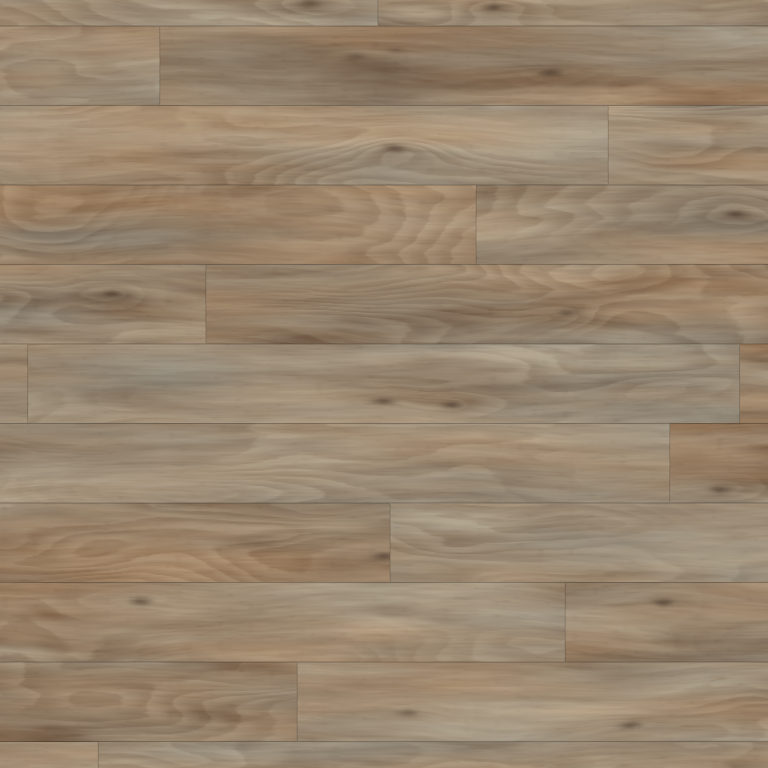
Reproduce this texture procedurally as a WebGL 2 fragment shader.

```glsl
#version 300 es
precision highp float;
// Staggered wooden floor planks in muted beige and brown, laid in horizontal rows.
// Each plank gets its own tone and a seeded grain: stretched noise for streaks,
// contours of a smooth field for growth rings, and a few knots that bend them.
uniform vec2 u_resolution;
out vec4 fragColor;

const vec2 PLANK = vec2(0.927, 0.10352); // length and height
const int ROWS = 11;

// Per row, top to bottom: joint position, tone left of it, tone right of it
const vec3 LAYOUT[ROWS] = vec3[ROWS](
    vec3(0.492, 0.45, 0.65), vec3(0.208, 0.35, 0.62), vec3(0.792, 0.42, 0.42),
    vec3(0.620, 0.72, 0.48), vec3(0.268, 0.52, 0.72), vec3(0.036, 0.78, 0.42),
    vec3(0.872, 0.36, 0.98), vec3(0.508, 0.80, 0.38), vec3(0.736, 0.56, 0.74),
    vec3(0.387, 0.84, 0.36), vec3(0.128, 0.42, 0.52));

float hash(vec2 p) {
    vec3 q = fract(p.xyx * 0.1031);
    q += dot(q, q.yzx + 33.33);
    return fract((q.x + q.y) * q.z);
}

float noise(vec2 p) {
    vec2 cell = floor(p), f = fract(p);
    f = f * f * (3.0 - 2.0 * f);
    return mix(mix(hash(cell), hash(cell + vec2(1, 0)), f.x),
               mix(hash(cell + vec2(0, 1)), hash(cell + vec2(1, 1)), f.x), f.y);
}

float fbm(vec2 p) {
    float sum = 0.0, amp = 0.533;
    for (int i = 0; i < 4; i++) {
        sum += amp * noise(p);
        p = p * 2.03 + 17.3;
        amp *= 0.5;
    }
    return sum;
}

// Soft-edged line of the given half width at distance d
float line(float d, float halfWidth, float px) {
    return clamp((halfWidth - d) / px + 0.5, 0.0, 1.0);
}

void main() {
    vec2 uv = gl_FragCoord.xy / u_resolution;
    float px = 1.0 / u_resolution.y;

    // Plank lookup
    float rowPos = (1.0 - uv.y + 0.0697) / PLANK.y;
    float row = floor(rowPos);
    vec3 layout_ = LAYOUT[clamp(int(row), 0, ROWS - 1)];
    float index = floor((uv.x - layout_.x) / PLANK.x);
    float tone = index == 0.0 ? layout_.z : layout_.y;
    vec2 local = vec2(uv.x - layout_.x - index * PLANK.x, fract(rowPos) * PLANK.y);
    vec2 id = vec2(row * 3.0 + 5.0, index + 7.0);
    vec2 seed = 90.0 * vec2(hash(id), hash(id + 41.0));

    // Knots: a dark core, a smoky halo, and a bump that bends the grain
    float core = 0.0, halo = 0.0, bump = 0.0;
    float ragged = fbm(local * vec2(60, 130) + seed);
    for (int k = 0; k < 3; k++) {
        vec2 key = id + float(k + 1) * vec2(13, 29);
        vec2 centre = PLANK * vec2(hash(key), mix(0.15, 0.85, hash(key + 3.0)));
        float present = step(0.45, hash(key + 8.0)) * mix(0.4, 1.0, hash(key + 11.0));
        vec2 d = (local - centre) / vec2(0.045, 0.016);
        float r2 = dot(d, d);
        core += present * exp(-r2 * (5.0 + 14.0 * ragged));
        halo += present * exp(-r2 * 0.8);
        bump += present * exp(-r2 * 0.6);
    }

    // Grain coordinates, gently waved and pushed around the knots
    vec2 g = local;
    g.y += 0.018 * (noise(local * vec2(6, 14) + seed) - 0.5) + 0.006 * bump;

    // Growth rings as contours of a smooth stretched field
    float field = noise(g * vec2(3.2, 15) + seed) + 0.25 * noise(g * vec2(9, 40) + seed)
                + 0.05 * fbm(g * vec2(30, 120) + seed) + 0.3 * bump;
    float phase = fract(field * 8.0);
    float ring = smoothstep(0.0, 0.8, phase) * (1.0 - smoothstep(0.85, 1.0, phase));
    float figured = smoothstep(0.35, 0.7, noise(local * vec2(4, 9) + seed + 23.0));

    // Broad clouds, streaks, fibres and short pores
    float broad = fbm(g * vec2(2.6, 19) + seed + 5.0);
    float streak = fbm(g * vec2(7, 95) + seed + 11.0);
    float fibre = noise(g * vec2(28, 430) + seed);
    float pore = smoothstep(0.72, 0.95, noise(g * vec2(75, 360) + seed + 31.0));
    float smoke = smoothstep(0.55, 0.8, fbm(g * vec2(5, 30) + seed + 47.0));

    float dark = 0.36 + 0.5 * (tone - 0.55) + 1.05 * (broad - 0.5)
               + 0.65 * (streak - 0.5) + 0.16 * (fibre - 0.5) + 0.08 * pore
               + (0.05 + 0.2 * figured) * (ring - 0.4)
               + 0.55 * smoke * tone + 0.5 * halo * (streak - 0.15);

    // Colour: beige to brown, with warm and grey drifts
    vec3 color = mix(vec3(0.685, 0.615, 0.52), vec3(0.5, 0.415, 0.33), clamp(dark, -0.15, 1.45));
    float warmth = fbm(local * vec2(3, 22) + seed + 63.0) - 0.5 + 0.25 * (tone - 0.55);
    color += warmth * vec3(0.09, -0.015, -0.09);
    color = mix(color, vec3(0.31, 0.245, 0.19), 0.75 * clamp(core, 0.0, 1.0));

    // Seams between rows and at plank ends
    vec2 edge = min(local, PLANK - local);
    float seam = max(0.24 * line(edge.y, 0.0007, px), 0.18 * line(edge.x, 0.0006, px));
    fragColor = vec4(color * (1.0 - seam), 1.0);
}
```
